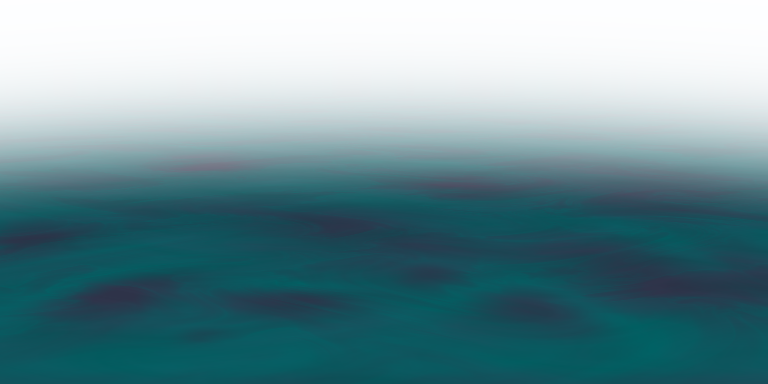
Reproduce this background procedurally as a Shadertoy shader.

```glsl
// Misty teal sea: dark swells rise from green water and fade into white haze.
// Warped layered sines in perspective make the streaks, tilted soft mounds
// with lit crests make the large waves, and exponential fog covers the distance.

const vec3 TEAL = vec3(0.0, 0.39, 0.40);
const vec3 DEEP = vec3(0.18, 0.20, 0.285);
const vec3 MIST = vec3(0.995, 0.997, 1.0);

mat2 rotation(float angle) {
    float c = cos(angle), s = sin(angle);
    return mat2(c, -s, s, c);
}

// Layered sines, each octave bent by the one before; roughly -1 to 1
float ripples(vec2 p) {
    float sum = 0.0, amplitude = 0.5;
    for (int i = 0; i < 6; i++) {
        p += 0.65 * sin(p.yx * 1.25 + float(i) * 1.9);
        sum += amplitude * sin(p.x + 0.7) * cos(p.y);
        p = rotation(0.55) * p * 1.75;
        amplitude *= 0.64;
    }
    return sum;
}

// Flat view coordinates spread over a plane receding to the horizon
vec2 seaPlane(vec2 p) {
    float depth = 1.0 / max(0.87 - p.y, 0.12);
    return vec2((p.x - 1.0) * depth * 2.2, depth * 6.5);
}

// Dark mound with a firm top, a soft foot and a pale rim along its crest
float swell(vec2 p, vec2 center, vec2 radius, float tilt, float bow) {
    vec2 q = rotation(tilt) * (p - center) / radius;
    q.y += bow * q.x * q.x;
    float rim = exp(-q.x * q.x * 0.7 - pow((q.y - 1.15) * 3.0, 2.0));
    q.y *= q.y > 0.0 ? 1.35 : 0.85;
    return exp(-dot(q, q)) - 0.3 * rim;
}

// Near waves, then the fainter far ones
float swells(vec2 p) {
    float s = 0.0;
    s += 0.60 * swell(p, vec2(0.31, 0.24), vec2(0.20, 0.045), 0.22, 0.35);
    s += 0.62 * swell(p, vec2(0.77, 0.22), vec2(0.17, 0.035), -0.03, 0.10);
    s += 0.60 * swell(p, vec2(1.39, 0.19), vec2(0.17, 0.060), -0.15, 0.60);
    s += 0.60 * swell(p, vec2(1.66, 0.29), vec2(0.23, 0.085), -0.30, 0.30);
    s += 0.45 * swell(p, vec2(1.96, 0.28), vec2(0.15, 0.090), -0.25, 0.00);
    s += 0.45 * swell(p, vec2(0.07, 0.38), vec2(0.15, 0.050), 0.15, 0.20);
    s += 0.42 * swell(p, vec2(0.88, 0.41), vec2(0.27, 0.065), -0.05, 0.10);
    s += 0.35 * swell(p, vec2(1.12, 0.29), vec2(0.09, 0.030), 0.05, 0.30);
    s += 0.30 * swell(p, vec2(0.52, 0.13), vec2(0.07, 0.022), 0.10, 0.20);
    s += 0.40 * swell(p, vec2(0.53, 0.58), vec2(0.13, 0.030), 0.05, 0.10);
    s += 0.35 * swell(p, vec2(1.20, 0.53), vec2(0.15, 0.030), -0.05, 0.10);
    s += 0.40 * swell(p, vec2(1.68, 0.53), vec2(0.32, 0.060), -0.10, 0.10);
    return s;
}

// Haze thickens above the water and reaches lower at both sides
float haze(vec2 p) {
    float side = p.x - 1.0;
    float height = max(p.y - 0.43 + 0.035 * side * side, 0.0);
    return 1.0 - exp(-20.0 * height * height);
}

void mainImage(out vec4 fragColor, in vec2 fragCoord) {
    vec2 p = fragCoord / iResolution.y;
    vec2 plane = seaPlane(p);

    // Streaks tear the outlines of the waves
    float streaks = ripples(plane);
    float fine = ripples(plane * vec2(1.6, 2.1) + 4.0);
    vec2 torn = p + vec2(0.035, 0.012) * vec2(fine, streaks);

    // Share of deep colour, less in the open foreground
    float shade = mix(0.22, 0.46, smoothstep(0.05, 0.48, p.y));
    shade += swells(torn) + 0.23 * streaks + 0.12 * fine;
    shade += 0.18 * (1.0 - smoothstep(0.0, 0.05, p.y));

    // Thin bright threads where the streaks change sign
    float threads = exp(-abs(streaks) * 12.0) * smoothstep(0.02, 0.2, p.y);
    shade -= 0.14 * threads;

    vec3 water = mix(TEAL, DEEP, clamp(shade, 0.0, 1.0));
    water *= 1.0 + 0.07 * fine;

    fragColor = vec4(mix(water, MIST, haze(p)), 1.0);
}
```
